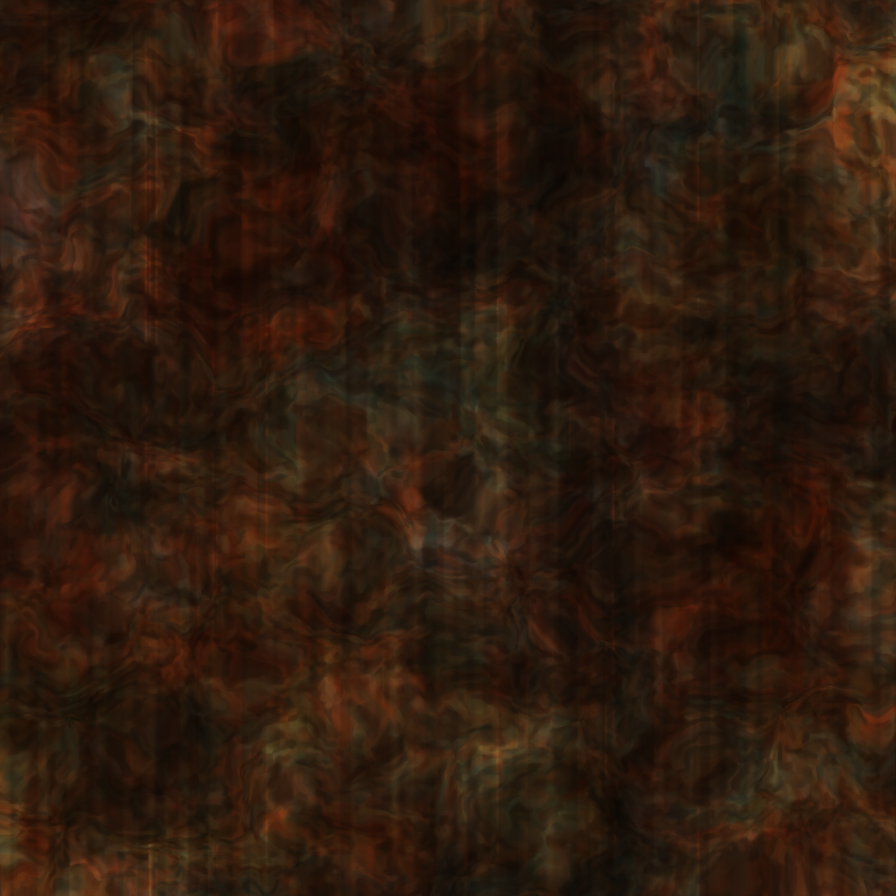
This texture is drawn by a three.js fragment shader. Its source:

```glsl
// Dark rusted brown grunge: mottled stains, fine grain and faint vertical streaks.
varying vec2 vUv;

vec3 hash3(vec2 p) {
  vec3 q = fract(p.xyx * vec3(0.1031, 0.1030, 0.0973));
  q += dot(q, q.yxz + 33.33);
  return fract((q.xxy + q.yzz) * q.zyx);
}

// Soft cellular noise: three independent channels, zero mean, unit deviation
vec3 softCells(vec2 p) {
  vec2 base = floor(p);
  vec3 total = vec3(0.0);
  float power = 0.01;
  for (int j = -1; j <= 1; j++) {
    for (int i = -1; i <= 1; i++) {
      vec2 cell = base + vec2(float(i), float(j));
      vec2 site = cell + 0.1 + 0.8 * hash3(cell + 57.0).xy;
      vec2 toSite = p - site;
      float weight = max(0.0, 1.0 - dot(toSite, toSite));
      weight *= weight;
      total += weight * (hash3(cell + 11.0) - 0.5);
      power += weight * weight;
    }
  }
  return 3.46 * total * inversesqrt(power);
}

// Octaves from broad stains down to grain: x is tone, y warmth, z coolness
vec3 mottling(vec2 p) {
  vec3 sum = vec3(0.0);
  float amplitude = 0.5;
  float frequency = 4.3;
  for (int k = 0; k < 6; k++) {
    float angle = 0.35 * sin(float(k) * 2.4);
    mat2 turn = mat2(cos(angle), sin(angle), -sin(angle), cos(angle));
    vec2 q = turn * p * vec2(0.92, 1.08);
    sum += amplitude * softCells(q * frequency + float(k) * 19.7);
    amplitude *= 0.9;
    frequency *= 2.02;
  }
  return sum;
}

// Thin broken scratches that run the full height
float scratches(vec2 p, float breaks) {
  float sum = 0.0;
  for (int k = 0; k < 12; k++) {
    vec3 seed = hash3(vec2(float(k), 7.0));
    float across = (p.x - seed.x) / 0.0016;
    float wear = 0.5 + 0.5 * sin(p.y * (5.0 + 9.0 * seed.y) + 6.28 * seed.z);
    sum += exp(-across * across) * wear * smoothstep(-0.7, 1.2, breaks);
  }
  return sum;
}

void main() {
  // Slight warp so that the stains and grain curl
  vec2 warped = vUv + 0.012 * softCells(vUv * 14.0).xy
                    + 0.0025 * softCells(vUv * 55.0 + 31.0).xy;
  vec3 stain = mottling(warped);

  // Vertical bands and fine streaks
  vec3 band = softCells(vec2(vUv.x * 19.0, vUv.y * 1.6) + 83.0);
  vec3 streak = softCells(vec2(vUv.x * 115.0, vUv.y * 3.2) + 141.0);
  float scratch = scratches(vUv, stain.x + 0.5 * streak.y);

  float tone = stain.x + 0.3 * band.x + 0.27 * streak.x + 0.9 * scratch;
  float warmth = stain.y + 0.25 * band.y + 0.25 * streak.y + 0.7 * scratch;

  // Exponential shading keeps shadows deep and highlights rare
  vec3 rust = vec3(0.168, 0.096, 0.049);
  vec3 shade = 0.33 * tone
             + warmth * vec3(0.06, -0.12, -0.19)
             + stain.z * vec3(-0.04, 0.04, 0.18);
  vec3 color = rust * exp(shade);

  gl_FragColor = vec4(min(color, vec3(0.5, 0.36, 0.2)), 1.0);
}
```
